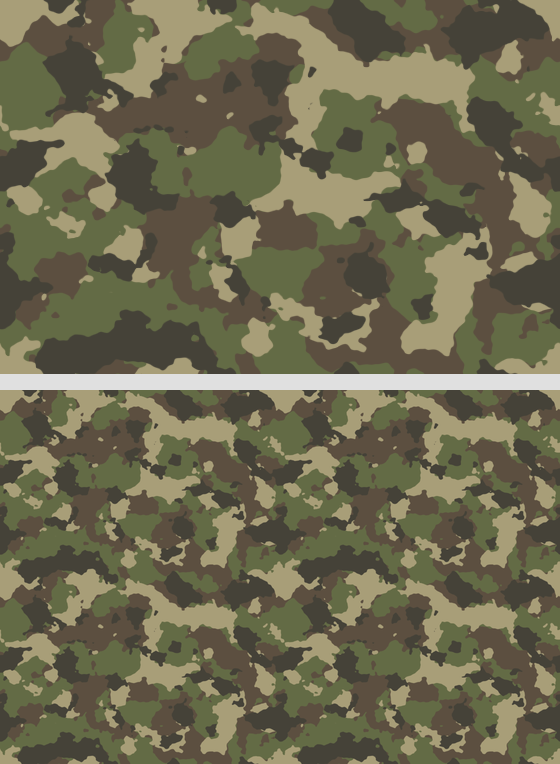
Top: one tile. Bottom: repeated 2 by 2.
Reproduce this pattern procedurally as a WebGL 1 fragment shader.

```glsl
precision highp float;

uniform vec2 u_resolution;

const vec3 GREEN = vec3(0.39, 0.42, 0.27);
const vec3 BROWN = vec3(0.36, 0.31, 0.25);
const vec3 TAN = vec3(0.66, 0.62, 0.47);
const vec3 CHARCOAL = vec3(0.27, 0.26, 0.22);

const float TAU = 6.28318;
const float EDGE_SOFTNESS = 0.85;

float hash(vec2 cell, float seed) {
  return fract(sin(dot(cell, vec2(127.1, 311.7)) + seed * 74.7) * 43758.5453);
}

// Slope of a random unit gradient at a wrapped lattice corner
float cornerSlope(vec2 cell, vec2 offset, vec2 period, float seed) {
  vec2 wrapped = floor(mod(cell + 0.5, period));
  float angle = TAU * hash(wrapped, seed);
  return dot(vec2(cos(angle), sin(angle)), offset);
}

// Gradient noise that repeats after a whole number of cells
float tileNoise(vec2 p, vec2 period, float seed) {
  vec2 cell = floor(p);
  vec2 f = p - cell;
  vec2 s = f * f * f * (f * (f * 6.0 - 15.0) + 10.0);
  vec2 right = vec2(1.0, 0.0);
  vec2 up = vec2(0.0, 1.0);
  float bottom = mix(cornerSlope(cell, f, period, seed),
                     cornerSlope(cell + right, f - right, period, seed), s.x);
  float top = mix(cornerSlope(cell + up, f - up, period, seed),
                  cornerSlope(cell + 1.0, f - 1.0, period, seed), s.x);
  return mix(bottom, top, s.y);
}

// Broad blobs with lobed edges, scaled to a standard deviation near one
float blobField(vec2 uv, vec2 period, float seed) {
  float sum = 0.0;
  float power = 0.0;
  float amplitude = 1.0;
  for (int octave = 0; octave < 4; octave++) {
    float layerSeed = seed + float(octave) * 1.37;
    vec2 shift = vec2(0.37, 0.61) * layerSeed;
    sum += amplitude * tileNoise(uv * period + shift, period, layerSeed);
    power += amplitude * amplitude;
    amplitude *= 0.48;
    period *= 2.0;
  }
  return sum / (0.216 * sqrt(power));
}

// Coverage of the area above a level, with an even edge width
float blobMask(vec2 uv, vec2 period, float level, float seed) {
  vec2 texel = 1.0 / u_resolution;
  float value = blobField(uv, period, seed);
  vec2 slope = vec2(
    blobField(uv + vec2(texel.x, 0.0), period, seed),
    blobField(uv + vec2(0.0, texel.y), period, seed)) - value;
  float edgeDistance = (value - level) / max(length(slope), 0.0001);
  return smoothstep(-EDGE_SOFTNESS, EDGE_SOFTNESS, edgeDistance);
}

void main() {
  vec2 uv = gl_FragCoord.xy / u_resolution;

  // Each colour overlaps the ones before it
  vec3 color = GREEN;
  color = mix(color, BROWN, blobMask(uv, vec2(7.0, 5.0), 0.11, 3.0));
  color = mix(color, TAN, blobMask(uv, vec2(8.0, 6.0), 0.58, 11.0));
  color = mix(color, CHARCOAL, blobMask(uv, vec2(8.0, 6.0), 0.8, 23.0));

  gl_FragColor = vec4(color, 1.0);
}
```
